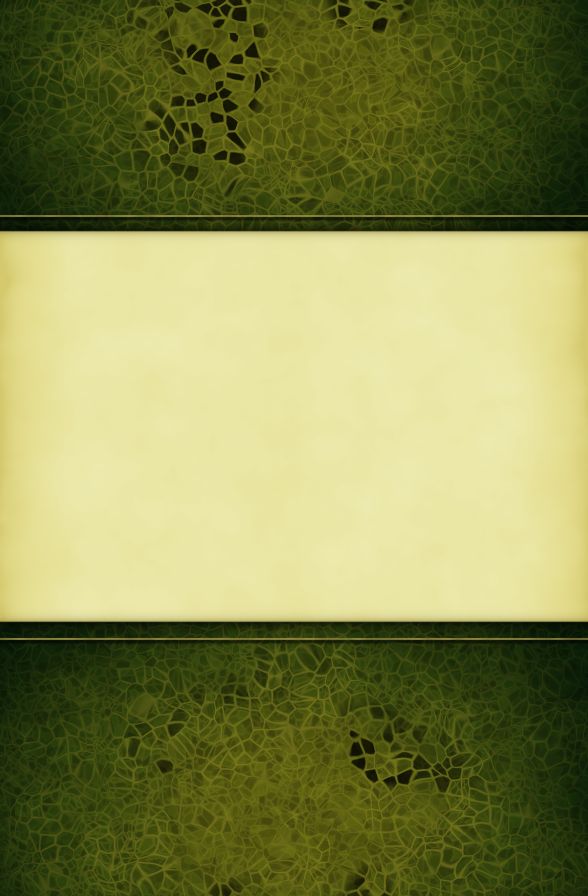
Write a Shadertoy shader that draws this background.

```glsl
// Cream parchment band between two panels of creased olive green leather.

#define PAPER_LOW 0.306
#define PAPER_HIGH 0.742
#define SEAM_LOW 0.287
#define SEAM_HIGH 0.759
#define SEAM_WIDTH 0.0011
#define GRAIN_SCALE 66.0
#define CREASE_WIDTH 0.20
#define MOTTLE 0.9

const vec3 LEATHER_EDGE = vec3(0.025, 0.105, 0.025);
const vec3 LEATHER_MID = vec3(0.17, 0.25, 0.045);
const vec3 LEATHER_GLOW = vec3(0.345, 0.36, 0.055);
const vec3 CREASE = vec3(0.53, 0.51, 0.13);
const vec3 THREAD = vec3(0.60, 0.56, 0.27);
const vec3 PAPER = vec3(0.925, 0.915, 0.675);
const vec3 PAPER_STAIN = vec3(0.89, 0.86, 0.53);
const vec3 PAPER_RIM = vec3(0.80, 0.74, 0.36);

float hash(vec2 p) {
    return fract(sin(dot(p, vec2(127.1, 311.7))) * 43758.545);
}

float noise(vec2 p) {
    vec2 i = floor(p), f = fract(p);
    f = f * f * (3.0 - 2.0 * f);
    return mix(mix(hash(i), hash(i + vec2(1, 0)), f.x),
               mix(hash(i + vec2(0, 1)), hash(i + vec2(1, 1)), f.x), f.y);
}

float fbm(vec2 p) {
    float sum = 0.0, gain = 0.5;
    for (int i = 0; i < 5; i++) {
        sum += gain * noise(p);
        p = mat2(1.6, 1.2, -1.2, 1.6) * p + 7.3;
        gain *= 0.5;
    }
    return sum;
}

// Cell pattern: x is the gap between the two nearest seeds, y a value per cell
vec2 cells(vec2 p) {
    vec2 base = floor(p);
    float near = 9.0, second = 9.0, id = 0.0;
    for (int j = -1; j <= 1; j++)
    for (int i = -1; i <= 1; i++) {
        vec2 c = base + vec2(i, j);
        float d = length(c + vec2(hash(c), hash(c + 41.7)) - p);
        if (d < near) {
            second = near;
            near = d;
            id = hash(c + 17.9);
        } else second = min(second, d);
    }
    return vec2(second - near, id);
}

float crease(float gap, float width, float blur) {
    return 1.0 - smoothstep(width - blur, width + blur, gap);
}

vec3 leather(vec2 uv, vec2 p) {
    // Soft glow in the middle of each panel
    bool upper = uv.y > 0.5;
    vec2 centre = vec2(0.5, upper ? 0.91 : 0.10);
    vec2 reach = vec2(0.55, upper ? 0.23 : 0.26);
    float d = length((uv - centre) / reach) + 0.25 * (fbm(p * 9.0) - 0.5);
    vec3 col = mix(LEATHER_GLOW, LEATHER_MID, smoothstep(0.15, 0.80, d));
    col = mix(col, LEATHER_EDGE, smoothstep(0.62, 1.15, d));

    // Two sizes of creased grain
    vec2 q = p * GRAIN_SCALE;
    q += 0.9 * vec2(noise(q * 0.6), noise(q * 0.6 + 31.0));
    vec2 coarse = cells(q), fine = cells(q * 1.7 + 13.0);
    float blur = 0.10 + 0.6 * GRAIN_SCALE / iResolution.y;
    float lines = crease(coarse.x, CREASE_WIDTH * 0.6, blur) * (0.4 + 0.6 * noise(q * 0.5));
    lines = max(lines, 0.6 * crease(fine.x, CREASE_WIDTH, blur * 1.5) * noise(q * 0.7 + 5.0));
    col *= 0.78 + 0.28 * fine.y;
    float light = 1.0 - 0.68 * smoothstep(0.45, 1.15, d);
    col = mix(col, CREASE * (0.4 + 0.6 * light), lines * 0.75 * light);

    // Scattered worn, dark flecks near the glow
    float worn = smoothstep(0.57, 0.72, noise(p * 12.0 + 3.0)) * (1.0 - smoothstep(0.3, 0.75, d));
    col *= 1.0 - 0.75 * worn * step(0.55, coarse.y) * smoothstep(0.1, 0.3, coarse.x);
    return col;
}

vec3 parchment(vec2 uv, vec2 p, float inside) {
    float clouds = fbm(p * 13.0) * 0.65 + fbm(p * 42.0 + 9.0) * 0.35;
    vec3 col = mix(PAPER_STAIN, PAPER, 0.82 + MOTTLE * (clouds - 0.46));
    float side = min(uv.x, 1.0 - uv.x) + 0.05 * (clouds - 0.5);
    col = mix(col, PAPER_STAIN, 0.75 * (1.0 - smoothstep(0.0, 0.16, side)));
    col = mix(col, PAPER_RIM, 0.65 * exp(-max(side, 0.0) * 45.0));
    return mix(col, PAPER_RIM * 0.75, 0.7 * exp(-max(inside, 0.0) * 240.0));
}

void mainImage(out vec4 fragColor, in vec2 fragCoord) {
    vec2 uv = fragCoord / iResolution.xy;
    vec2 p = fragCoord / iResolution.y;
    float pixel = 1.0 / iResolution.y;
    float inside = min(uv.y - PAPER_LOW, PAPER_HIGH - uv.y);

    // Leather with the shadow of the band
    vec3 col = leather(uv, p);
    col *= 1.0 - 0.6 * exp(-max(-inside, 0.0) * 170.0);

    // Raised seams with a dark groove beneath
    float seam = min(abs(uv.y - SEAM_LOW), abs(uv.y - SEAM_HIGH));
    float groove = min(abs(uv.y - SEAM_LOW + 0.003), abs(uv.y - SEAM_HIGH + 0.003));
    col *= 1.0 - 0.55 * (1.0 - smoothstep(0.0, 0.003 + pixel, groove));
    float thread = 1.0 - smoothstep(SEAM_WIDTH - 0.5 * pixel, SEAM_WIDTH + 0.5 * pixel, seam);
    col = mix(col, THREAD, thread * (0.65 + 0.3 * noise(p * 90.0)));

    // Parchment band on top
    col = mix(col, parchment(uv, p, inside), smoothstep(-pixel, pixel, inside));
    fragColor = vec4(col, 1.0);
}
```
